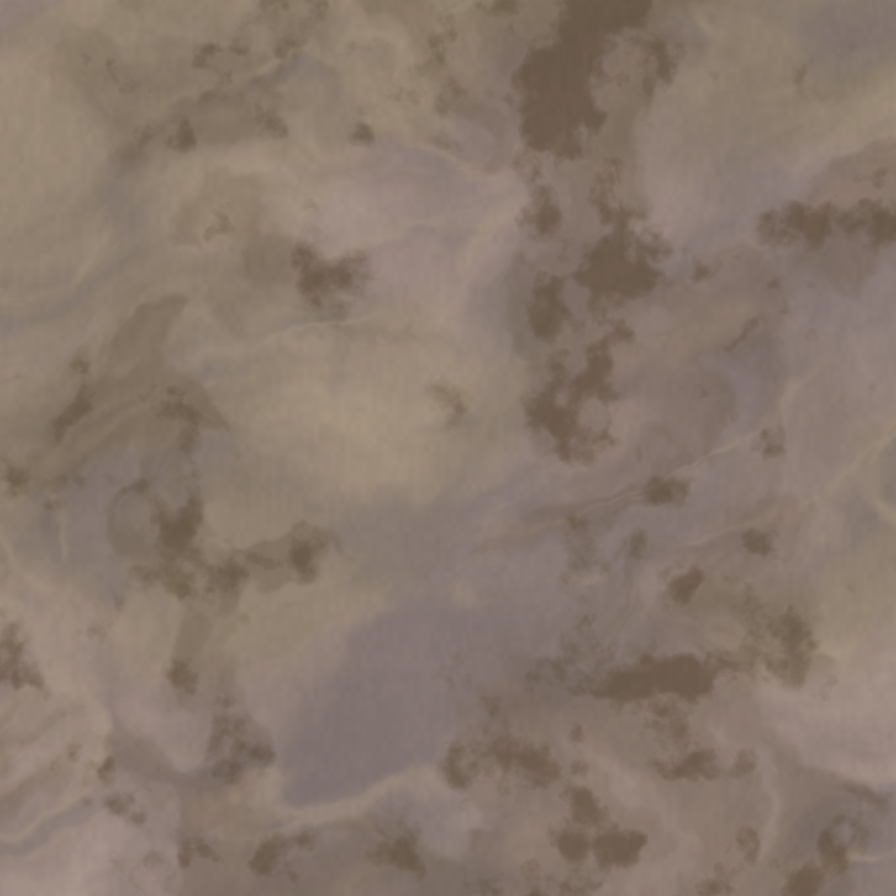
Reproduce this texture procedurally as a WebGL 2 fragment shader.

```glsl
#version 300 es
precision highp float;
// Weathered stone wall: tan and mauve plaster tones, pale slanted creases, brown stains.

uniform vec2 u_resolution;
out vec4 fragColor;

const vec3 MAUVE = vec3(0.570, 0.503, 0.472);
const vec3 TAN = vec3(0.582, 0.519, 0.450);
const vec3 SLATE = vec3(0.475, 0.425, 0.425);
const vec3 STAIN = vec3(0.370, 0.305, 0.235);
const vec3 CREST = vec3(0.645, 0.575, 0.500);

const float SLANT = 0.42;           // direction of the creases, radians
const float STRETCH = 0.55;         // compression of noise along the slant
const float WARP = 0.16;
const float TONE_CONTRAST = 0.34;
const float MOTTLE_CONTRAST = 0.17;
const float GRAIN_CONTRAST = 0.035;
const float CREST_STRENGTH = 0.50;
const float SHADOW_STRENGTH = 0.30;
const float SLATE_STRENGTH = 0.55;
const float STAIN_STRENGTH = 0.72;

float hash(vec2 cell) {
    uvec2 k = uvec2(ivec2(cell)) * uvec2(1597u, 7919u);
    uint h = (k.x ^ (k.y << 8)) + k.y;
    h = (h ^ (h >> 15)) * 73471u;
    h = (h ^ (h >> 13)) * 92821u;
    h ^= h >> 16;
    return float(h & 65535u) / 65535.0;
}

float noise(vec2 p) {
    vec2 i = floor(p);
    vec2 f = fract(p);
    f = f * f * f * (f * (f * 6.0 - 15.0) + 10.0);
    float low = mix(hash(i), hash(i + vec2(1, 0)), f.x);
    float high = mix(hash(i + vec2(0, 1)), hash(i + vec2(1, 1)), f.x);
    return mix(low, high, f.y);
}

// Layered noise, centred on 0.5
float fbm(vec2 p) {
    const mat2 TURN = mat2(0.8, 0.6, -0.6, 0.8);
    float sum = 0.0;
    float weight = 0.5;
    float total = 0.0;
    for (int i = 0; i < 5; i++) {
        sum += weight * noise(p);
        total += weight;
        weight *= 0.5;
        p = TURN * p * 2.03 + 17.3;
    }
    return sum / total;
}

float bell(float x, float width) {
    return exp(-x * x / (width * width));
}

// Pale crest (x) and the soft shadow beside it (y) along a noise contour
vec2 crease(vec2 p, float scale, float width) {
    float side = noise(p * scale) * 0.85 + fbm(p * scale * 3.0) * 0.15 - 0.5;
    float mask = smoothstep(0.47, 0.66, fbm(p * scale * 0.8 + 31.0));
    return mask * vec2(bell(side, width), bell(side + 2.4 * width, 1.6 * width));
}

void main() {
    vec2 uv = gl_FragCoord.xy / u_resolution;
    vec2 p = gl_FragCoord.xy / min(u_resolution.x, u_resolution.y);

    // Slanted, warped coordinates shared by the layers
    vec2 bend = vec2(fbm(p * 4.0 + 3.0), fbm(p * 4.0 + 41.0)) - 0.5;
    float c = cos(SLANT);
    float s = sin(SLANT);
    vec2 q = mat2(c, -s, s, c) * (p + WARP * bend);
    q.x *= STRETCH;

    // Broad hue drift, warmer towards the top
    float warmth = fbm(q * 4.0 + 9.0) + 0.22 * (uv.y - 0.5);
    vec3 color = mix(MAUVE, TAN, smoothstep(0.38, 0.60, warmth));

    // Light and dark patches, with finer mottling
    float tone = fbm(q * 5.0 + 57.0) - 0.5;
    float mottle = fbm(q * 17.0 + 73.0) - 0.5;
    color *= 1.0 + TONE_CONTRAST * tone + MOTTLE_CONTRAST * mottle;

    // Cool smudges
    float smudge = smoothstep(0.54, 0.76, fbm(q * 5.5 + 89.0));
    color = mix(color, SLATE, SLATE_STRENGTH * smudge);

    // Creases at two sizes
    vec2 fold = crease(q + 5.0, 6.0, 0.030) + 0.7 * crease(q + 23.0, 11.0, 0.045);
    color = mix(color, SLATE, SHADOW_STRENGTH * min(fold.y, 1.0));
    color = mix(color, CREST, CREST_STRENGTH * min(fold.x, 1.0));

    // Clustered brown stains with ragged edges
    float cluster = fbm(p * 4.5 + 2.0 * bend + 113.0) + 0.05 * (uv.y - 0.5);
    float blot = fbm(p * 20.0 + 131.0);
    float stain = smoothstep(0.57, 0.74, 0.62 * cluster + 0.38 * blot);
    stain = max(stain, 0.4 * smoothstep(0.56, 0.72, cluster));
    color = mix(color, STAIN, STAIN_STRENGTH * stain);

    // Fine, slightly upright grain
    float grain = noise(p * vec2(170.0, 90.0)) - 0.5;
    color *= 1.0 + GRAIN_CONTRAST * grain;

    fragColor = vec4(color, 1.0);
}
```
